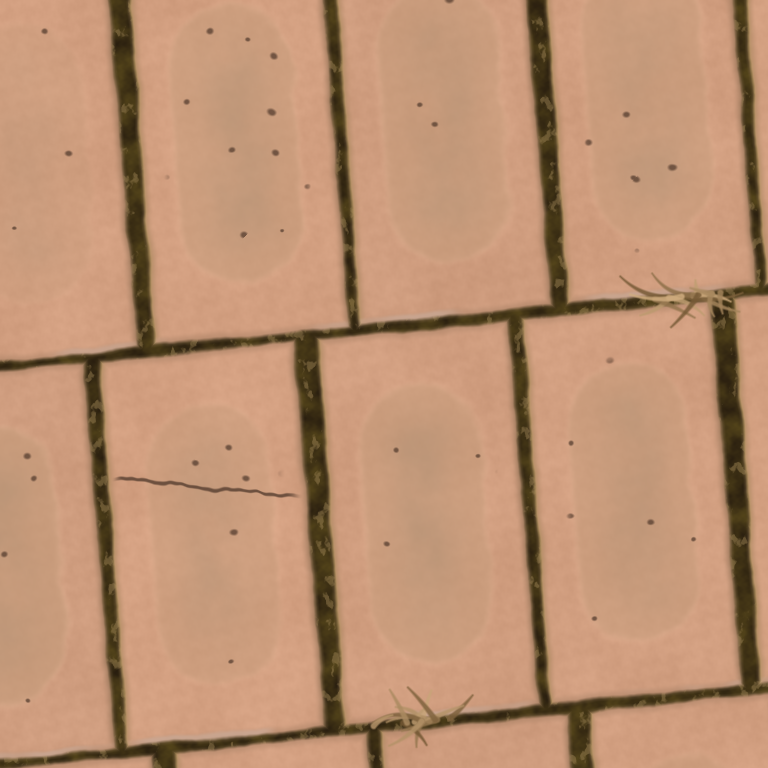
Reproduce this texture procedurally as a Shadertoy shader.

```glsl
#define ROW_HEIGHT 0.519
#define ROW_TILT 0.1
#define JOINT_LEAN 0.075
#define BRICK_WIDTH 0.281
#define ROW_JOINT 0.0072
#define SIDE_JOINT 0.0118
#define CRACKED_BRICK vec2(0.0, 0.0)
#define CLAY vec3(0.82, 0.62, 0.50)
#define WORN_CLAY vec3(0.77, 0.61, 0.48)
#define DIRT vec3(0.49, 0.39, 0.27)
#define SOIL vec3(0.17, 0.125, 0.06)
#define MOSS vec3(0.32, 0.26, 0.10)

float hash(vec2 p) {
    vec3 q = fract(p.xyx * 0.1031);
    q += dot(q, q.yzx + 33.33);
    return fract((q.x + q.y) * q.z);
}

// Layered sines, about -1 to 1
float waves(vec2 p) {
    float sum = 0.0, amp = 0.5;
    for (int i = 0; i < 5; i++) {
        p = mat2(0.8, 0.6, -0.6, 0.8) * p * 1.7 + 1.3;
        sum += amp * sin(p.x + 1.5 * sin(p.y));
        amp *= 0.6;
    }
    return sum;
}

// Distance to the nearest scattered point, and its random value
vec2 cellular(vec2 p) {
    vec2 nearest = vec2(9.0, 0.0);
    for (int y = -1; y <= 1; y++)
    for (int x = -1; x <= 1; x++) {
        vec2 cell = floor(p) + vec2(x, y);
        vec2 point = cell + vec2(hash(cell), hash(cell + 57.0));
        float d = length(p - point);
        if (d < nearest.x) nearest = vec2(d, hash(cell + 113.0));
    }
    return nearest;
}

float sideJoint(float column, float row, float height) {
    float odd = mod(row, 2.0);
    float halfWidth = SIDE_JOINT - 0.001 * odd + 0.0028 * sin(2.8 * column - 1.0 + 3.1 * odd);
    return halfWidth * (0.85 + 0.3 * height);
}

// Dry grass lying over the row joints
vec3 addGrass(vec3 color, vec2 p, float px) {
    for (int j = 0; j < 2; j++)
    for (int b = 0; b < 14; b++) {
        vec2 seed = vec2(b, j * 31 + 7);
        float u = 0.54 + 0.358 * float(j) + 0.13 * (hash(seed) - 0.5);
        vec2 root = vec2(u, 0.006 + ROW_TILT * u + ROW_HEIGHT * float(j));
        float angle = 6.2832 * hash(seed + 11.0);
        vec2 blade = mix(0.03, 0.085, hash(seed + 23.0)) * vec2(cos(angle), 0.6 * sin(angle));
        float t = clamp(dot(p - root, blade) / dot(blade, blade), 0.0, 1.0);
        float bend = 1.2 * (hash(seed + 37.0) - 0.5) * t * (1.0 - t);
        float d = length(p - root - blade * t - bend * vec2(-blade.y, blade.x));
        float cover = 1.0 - smoothstep(-px, px + 0.001, d - 0.0035 * (1.0 - 0.8 * t));
        vec3 straw = mix(vec3(0.45, 0.34, 0.20), vec3(0.82, 0.68, 0.50), hash(seed + 41.0));
        color = mix(color, straw, 0.85 * cover);
    }
    return color;
}

void mainImage(out vec4 fragColor, in vec2 fragCoord) {
    vec2 p = fragCoord / iResolution.xy;
    float px = 1.0 / min(iResolution.x, iResolution.y);
    vec2 wobble = 0.002 * vec2(waves(p * 24.0), waves(p.yx * 27.0 + 5.0));

    // Leaning, staggered brick grid
    float rowPos = (p.y - ROW_TILT * p.x - 0.004 + wobble.y) / ROW_HEIGHT;
    float row = floor(rowPos), odd = mod(row, 2.0);
    float s = p.x + JOINT_LEAN * p.y;
    s += 0.035 * s * s + wobble.x;
    float pitch = BRICK_WIDTH + 0.0055 * (1.0 - odd);
    float columnPos = (s - 0.1605 - 0.0645 * odd - 0.008 * row) / pitch;
    vec2 id = vec2(floor(columnPos), row);
    vec2 f = vec2(columnPos, rowPos) - id;
    vec2 size = vec2(pitch, ROW_HEIGHT), local = f * size;

    // Distances inward from the four brick edges
    float rowJoint = ROW_JOINT * (1.0 + 0.25 * waves(vec2(p.x * 9.0, 2.0)));
    float left = local.x - sideJoint(id.x, row, f.y);
    float right = size.x - local.x - sideJoint(id.x + 1.0, row, f.y);
    float bottom = local.y - rowJoint;
    float edge = min(min(left, right), min(bottom, size.y - local.y - rowJoint));

    // Clay with mottling and grain
    vec3 clay = CLAY * (0.985 + 0.03 * hash(id + 5.0));
    clay += 0.016 * waves(p * 13.0) + 0.012 * waves(p * 110.0);

    // Worn oval with a pale rim and a grey heart
    vec2 c = local - 0.5 * size;
    float oval = length(vec2(c.x, max(abs(c.y) - 0.1, 0.0))) - 0.083 + 1.5 * wobble.x;
    float wear = mix(0.35, 1.0, hash(id + 19.0));
    clay = mix(clay, WORN_CLAY, 0.6 * wear * (1.0 - smoothstep(-0.006, 0.006, oval)));
    float heart = 1.0 - smoothstep(-0.075, -0.01, oval);
    clay = mix(clay, vec3(0.68, 0.56, 0.45), heart * wear * (0.3 + 0.25 * waves(p * 17.0)));
    clay += 0.025 * wear * exp(-oval * oval / 0.00003);

    // Small pits
    vec2 pit = cellular(p * vec2(25.0, 30.0) + 25.0 * wobble);
    float pitSize = 0.06 + 0.1 * fract(pit.y * 17.0);
    float pitted = step(0.88, pit.y) * (1.0 - smoothstep(0.0, 0.02, oval));
    pitted *= 1.0 - smoothstep(pitSize * 0.4, pitSize + 25.0 * px, pit.x);
    clay = mix(clay, vec3(0.36, 0.26, 0.20), 0.8 * pitted);

    // Hairline crack
    float path = 0.692 - 0.105 * f.x + 0.009 * waves(vec2(f.x * 7.0, 1.0));
    float crack = 1.0 - smoothstep(0.0007, 0.0022 + px, abs(f.y - path) * ROW_HEIGHT);
    crack *= smoothstep(0.05, 0.1, f.x) * (1.0 - smoothstep(0.85, 0.93, f.x));
    if (id == CRACKED_BRICK) clay = mix(clay, vec3(0.36, 0.26, 0.20), 0.85 * crack);

    // Stained edges, olive left rim, chalky lower lip
    clay = mix(clay, vec3(0.67, 0.51, 0.40), 0.55 * (1.0 - smoothstep(0.0, 0.012, edge)));
    clay = mix(clay, vec3(0.70, 0.60, 0.34), 0.65 * exp(-max(left, 0.0) / 0.003));
    float lip = (1.0 - smoothstep(0.004, 0.01, bottom)) * smoothstep(-0.5, 0.5, waves(p * 8.0));
    clay = mix(clay, vec3(0.80, 0.68, 0.61), 0.65 * lip);
    clay = mix(clay, DIRT, 0.6 * exp(-max(right, 0.0) / 0.003));

    // Mossy joints with dry fibres
    vec3 joint = mix(SOIL, MOSS, 0.5 + 0.5 * waves(p * 45.0));
    joint = mix(joint, DIRT, 0.5 * smoothstep(-0.006, 0.0, edge));
    joint = mix(joint, vec3(0.60, 0.50, 0.32), 0.5 * smoothstep(0.4, 0.8, waves(p * vec2(75.0, 55.0))));

    vec3 color = mix(joint, clay, smoothstep(-0.0015 - px, 0.0015 + px, edge));
    fragColor = vec4(clamp(addGrass(color, p, px), 0.0, 1.0), 1.0);
}
```
